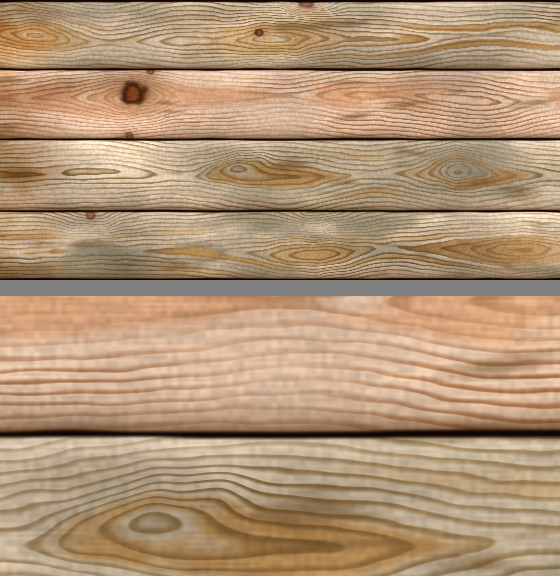
Top, the full canvas; bottom, a detail of the centre.
Reproduce this texture procedurally as a Shadertoy shader.

```glsl
float hash(vec2 p) {
    vec3 h = fract(p.xyx * 0.1031);
    h += dot(h, h.yzx + 33.33);
    return fract((h.x + h.y) * h.z);
}

float noise(vec2 p) {
    vec2 cell = floor(p), f = fract(p);
    f = f * f * (3.0 - 2.0 * f);
    return mix(mix(hash(cell), hash(cell + vec2(1, 0)), f.x),
               mix(hash(cell + vec2(0, 1)), hash(cell + vec2(1, 1)), f.x), f.y);
}

float fbm(vec2 p) {
    float sum = 0.0, amp = 0.5;
    for (int i = 0; i < 4; i++) {
        sum += amp * noise(p);
        p = p * 2.03 + 17.1;
        amp *= 0.5;
    }
    return sum;
}

// Grain swirls: centre along and down the planks, radius, ring lift
const vec4 swirls[10] = vec4[10](
    vec4(4.0, 0.56, 0.42, -5.5), vec4(4.4, -0.02, 0.25, 4.0),
    vec4(0.6, 0.55, 0.36, -3.5), vec4(1.9, 1.36, 0.3, -5.0),
    vec4(3.35, 2.36, 0.22, -4.0), vec4(6.55, 2.38, 0.22, -3.5),
    vec4(1.3, 3.0, 0.28, 4.5), vec4(4.5, 3.0, 0.3, 4.5),
    vec4(4.6, 3.6, 0.36, -3.0), vec4(7.4, 3.6, 0.36, -3.0));

// Dark knot cores: centre, radius, strength
const vec4 cores[6] = vec4[6](
    vec4(1.9, 1.35, 0.2, 1.0), vec4(3.7, 0.46, 0.07, 0.85), vec4(4.38, 0.03, 0.1, 0.7),
    vec4(1.3, 3.06, 0.08, 0.6), vec4(2.15, 1.03, 0.06, 0.7), vec4(1.85, 1.95, 0.06, 0.6));

const float heart[4] = float[4](0.54, 0.42, 0.5, 0.6);
const float weathering[4] = float[4](0.45, 0.05, 0.5, 0.95);

// Growth ring height: a long valley along the plank, bent by swirls
float ringHeight(vec2 q, float v, int plank, out float swirl) {
    float row = float(plank);
    float u = v - heart[plank] - 0.16 * (noise(vec2(q.x * 0.7, row * 5.3)) - 0.5);
    float h = 16.0 * sqrt(u * u + 0.002) + 5.0 * noise(vec2(q.x * 0.75 + 3.0, row * 9.7));
    h += 1.6 * fbm(vec2(q.x * 1.2, q.y * 3.0)) + 0.25 * noise(q * vec2(5.0, 14.0));
    vec2 warp = 0.16 * vec2(noise(q * 4.0), noise(q * 4.0 + 31.0)) - 0.08;
    swirl = 0.0;
    for (int i = 0; i < 10; i++) {
        vec4 s = swirls[i];
        vec2 d = (q + warp - s.xy) * vec2(0.6, 1.0) / s.z;
        float fall = step(abs(s.y + 0.1 - row - 0.5), 0.5) * exp(-dot(d, d));
        h += s.w * fall;
        swirl += step(s.w, 0.0) * sqrt(fall);
    }
    return h + 8.0;
}

void mainImage(out vec4 fragColor, in vec2 fragCoord) {
    vec2 p = fragCoord / iResolution.y;
    float top = 1.0 - p.y;

    // Four planks with slightly uneven heights
    float row = top * 4.0 - 0.015 * cos(top * 8.4);
    vec2 q = vec2(p.x * 4.0, row);
    int plank = int(clamp(floor(row), 0.0, 3.0));
    float v = row - float(plank);

    // Latewood lines: slow rise, quick fall, fading when too fine
    float swirl;
    float h = ringHeight(q, v, plank, swirl);
    float phase = fract(h), blur = fwidth(h);
    float line = smoothstep(0.42, 0.82, phase) * (1.0 - smoothstep(0.86, 1.0, phase));
    line = mix(line, 0.3, smoothstep(0.4, 1.0, blur));
    line *= 0.15 + 1.05 * noise(q * vec2(1.0, 4.0) + 5.0);

    // Pale wood, weathered grey, ochre bands
    vec3 col = plank == 1 ? vec3(0.84, 0.72, 0.62) : vec3(0.82, 0.74, 0.64);
    float grey = smoothstep(0.38, 0.6, fbm(q * vec2(0.6, 1.6) + 8.0));
    col = mix(col, vec3(0.57, 0.53, 0.44), weathering[plank] * grey);
    float band = smoothstep(0.4, 0.6, noise(vec2(h * 0.8, float(plank) * 7.0)));
    float inner = 1.0 - smoothstep(0.12, 0.4, abs(v - heart[plank]));
    float patches = smoothstep(0.4, 0.58, fbm(q * vec2(0.7, 1.5) + 40.0));
    float ochre = band * inner * max(patches, 0.9 * min(swirl, 1.0));
    col = mix(col, plank == 1 ? vec3(0.75, 0.54, 0.39) : vec3(0.69, 0.49, 0.25), 0.75 * ochre);
    vec3 lineColor = plank == 1 ? vec3(0.57, 0.36, 0.21) : vec3(0.46, 0.34, 0.18);
    col = mix(col, lineColor, 0.85 * line);

    // Broad tone, worn left ends, fibres, stains
    col *= 0.72 + 0.66 * fbm(q * vec2(0.6, 1.3) + 90.0);
    col = mix(col, col * vec3(0.84, 0.70, 0.54), (1.0 - smoothstep(0.0, 1.2, q.x)) * noise(q * 3.0));
    col *= 0.95 + 0.10 * noise(q * vec2(5.0, 75.0));
    col *= 0.94 + 0.12 * noise(q * vec2(38.0, 30.0));
    float stain = smoothstep(0.58, 0.8, fbm(q * vec2(1.2, 6.0) + 70.0));
    col = mix(col, vec3(0.40, 0.27, 0.13), 0.5 * stain);

    // Knots: reddish halo, dark rim, ringed brown heart
    for (int i = 0; i < 6; i++) {
        vec4 c = cores[i];
        float d = length((q - c.xy) * vec2(0.8, 1.0)) / c.z;
        d += 0.3 * (noise(q * 11.0) - 0.5);
        col = mix(col, vec3(0.53, 0.32, 0.16), 0.6 * c.w * exp(-0.5 * d * d));
        float rim = smoothstep(0.4, 0.7, d + 0.25 * noise(q * 30.0));
        vec3 core = mix(vec3(0.48, 0.23, 0.09), vec3(0.22, 0.09, 0.03), rim);
        col = mix(col, core, 0.9 * c.w * (1.0 - smoothstep(0.55, 1.0, d)));
    }

    // Rounded plank edges and black gaps
    float ragged = 0.012 * (noise(vec2(q.x * 3.0, float(plank))) - 0.5);
    float above = v + ragged, below = 1.0 - v + ragged;
    col += 0.08 * exp(-abs(above - 0.06) * 30.0);
    col = mix(col, vec3(0.32, 0.18, 0.06), 0.9 * exp(-max(below, 0.0) * 17.0));
    float gap = 1.0 - smoothstep(0.004, 0.028, min(above, below));
    fragColor = vec4(clamp(mix(col, vec3(0.07, 0.025, 0.01), gap), 0.0, 1.0), 1.0);
}
```
